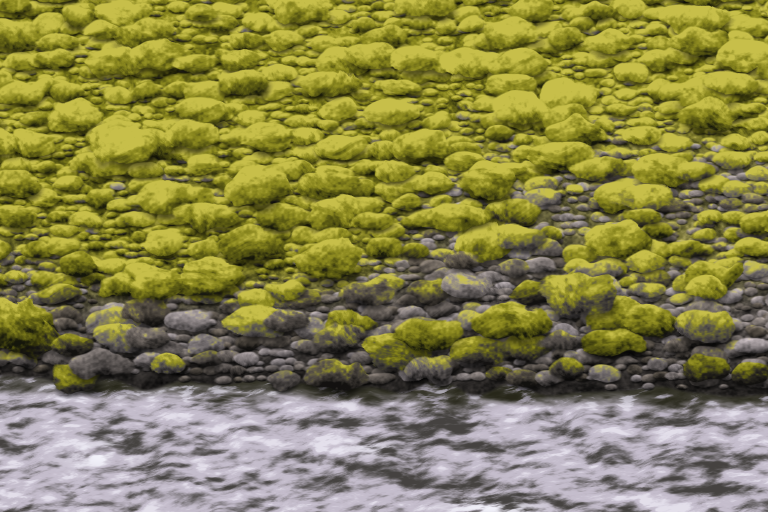
Reproduce this texture procedurally as a Shadertoy shader.

```glsl
// Mossy boulders on a stony bank above a rippling grey-lilac stream.
// Jittered grids of shaded domes are painted from far to near and small to large;
// stretched noise gives the moss fibres, gravel patches and water ripples.

float hash(vec2 p) {
    vec3 q = fract(p.xyx * vec3(.1031, .1030, .0973));
    q += dot(q, q.yzx + 33.33);
    return fract((q.x + q.y) * q.z);
}

float noise(vec2 p) {
    vec2 i = floor(p), f = fract(p);
    f = f * f * (3. - 2. * f);
    return mix(mix(hash(i), hash(i + vec2(1, 0)), f.x),
               mix(hash(i + vec2(0, 1)), hash(i + 1.), f.x), f.y);
}

float fbm(vec2 p) {
    float sum = 0., amp = .5;
    for (int i = 0; i < 4; i++) {
        sum += amp * noise(p);
        p = mat2(1.6, 1.2, -1.2, 1.6) * p + 7.3;
        amp *= .5;
    }
    return sum / .9375;
}

vec3 mossColor(float light) {
    vec3 c = mix(vec3(.08, .085, .04), vec3(.34, .34, .07), smoothstep(.0, .32, light));
    c = mix(c, vec3(.54, .53, .12), smoothstep(.28, .55, light));
    return mix(c, vec3(.78, .75, .29), smoothstep(.5, .85, light));
}

vec3 rockColor(float light, float tint) {
    return mix(vec3(.47, .43, .38), vec3(.57, .54, .55), tint) * clamp(.25 + 1.15 * light, .15, 1.45);
}

// One flat-footed dome with a contact shadow; moss grows from its crown down.
void stone(inout vec3 col, vec2 p, vec2 c, vec2 r, float seed, float moss, vec2 warp, float grain) {
    vec2 d = (p - c) / r + warp;
    d.y *= d.y < 0. ? 1.25 : 1.;
    float edge = 1. / (iResolution.y * r.y);
    float shadow = 1. - smoothstep(.6, 1.2, length(d + vec2(-.06, .4)));
    col *= 1. - .55 * shadow;
    float light = .5 + .36 * d.y - .07 * d.x + .55 * grain + .25 * (seed - .5);
    light += .13 * smoothstep(.42, .8, c.y) - .17 * (1. - smoothstep(.28, .46, c.y));
    float cover = 1. - smoothstep(1. - edge, 1. + edge, length(d));
    float mossy = smoothstep(-.15, .2, moss - .5 + .22 * d.y + .5 * grain);
    col = mix(col, mix(rockColor(light, seed), mossColor(light), mossy), cover);
}

// Moss thins out in gravelly patches toward the stream.
float mossAmount(vec2 p) {
    return smoothstep(.34, .7, p.y + .34 * (noise(p * vec2(3.2, 6.) + 4.) - .5));
}

void stoneLayer(inout vec3 col, vec2 p, vec2 cell, float density, float extraMoss, vec2 warp, float grain) {
    vec2 base = floor(p / cell);
    for (int j = 1; j >= -1; j--)
    for (int i = -1; i <= 1; i++) {
        vec2 id = base + vec2(i, j);
        vec2 key = id + 97. * density + 31.;
        vec2 h = vec2(hash(key), hash(key + 51.7));
        float size = hash(key + 113.1), seed = hash(key + 171.9);
        vec2 c = (id + .2 + .6 * h) * cell;
        vec2 r = cell * mix(.36, .7, size) * vec2(1., .85 + .3 * h.x);
        float shore = .262 - .018 * c.x + .025 * h.y;
        if (hash(key + 213.3) < density && c.y > shore)
            stone(col, p, c, r, seed, mossAmount(c) + extraMoss + .5 * (h.x - .5), warp, grain);
    }
}

vec3 water(vec2 p) {
    vec2 q = p + .012 * vec2(noise(p * 17.), noise(p * 21. + 5.));
    float swell = fbm(q * vec2(9., 38.) + vec2(0., 3. * q.x));
    float ripple = fbm(q * vec2(30., 95.) - vec2(0., 14. * q.x));
    float light = .64 + 1.0 * (swell - .5) + 1.15 * (ripple - .5);
    vec3 c = mix(vec3(.27, .26, .25), vec3(.77, .74, .80), smoothstep(.12, .78, light));
    c = mix(c, vec3(.94, .93, .97), .7 * smoothstep(.8, 1.1, light));
    // Broken white foam over shallow spots
    float foam = exp(-dot((p - vec2(.2, .11)) * vec2(16., 40.), (p - vec2(.2, .11)) * vec2(16., 40.)))
        + .6 * exp(-dot((p - vec2(.71, .125)) * vec2(17., 60.), (p - vec2(.71, .125)) * vec2(17., 60.)))
        + exp(-dot((p - vec2(.96, .008)) * vec2(12., 60.), (p - vec2(.96, .008)) * vec2(12., 60.)));
    c = mix(c, vec3(.95, .95, .98), clamp(foam * smoothstep(.35, .65, ripple), 0., 1.));
    // Dark bank reflection, wider toward the right
    float reach = .225 - .018 * p.x + .05 * (swell - .5);
    float reflection = smoothstep(reach - .015, reach + .025, p.y) * smoothstep(.0, .45, p.x + .25);
    return mix(c, mix(vec3(.13, .13, .07), c * .7, smoothstep(.5, .75, ripple)), .85 * reflection);
}

void mainImage(out vec4 fragColor, in vec2 fragCoord) {
    vec2 p = fragCoord / iResolution.y;
    float fibre = fbm(p * vec2(48., 75.) + 3. * noise(p * 14.)) - .5;
    float grain = fibre + .35 * (noise(p * 190.) - .5);
    vec2 warp = .5 * vec2(noise(p * 27.) - .5, noise(p * 31. + 9.) - .5) + .25 * fibre;

    // Ground and stream
    float groundLight = .42 + .7 * grain + .2 * (p.y - .5);
    vec3 col = mix(rockColor(groundLight - .12, .5), mossColor(groundLight), mossAmount(p));
    float bank = .255 - .015 * p.x + .03 * (noise(p * vec2(14., 5.)) - .5);
    col = mix(water(p), col * mix(.5, 1., smoothstep(.25, .36, p.y)), smoothstep(bank - .005, bank + .005, p.y));

    // Scattered stones, pebbles first
    stoneLayer(col, p, vec2(.025, .015), .86, -.12, warp, grain);
    stoneLayer(col, p, vec2(.052, .031), .62, .2, warp, grain);
    stoneLayer(col, p, vec2(.088, .05), .56, .42, warp, grain);

    // Large boulders: centre and radii, far to near
    vec4 boulders[12] = vec4[12](
        vec4(.25, .707, .06, .04), vec4(.953, .648, .05, .038), vec4(.504, .633, .057, .045),
        vec4(.89, .574, .085, .025), vec4(.64, .492, .066, .046), vec4(.303, .437, .057, .035),
        vec4(1.127, .42, .076, .043), vec4(1.27, .375, .05, .033), vec4(1., .367, .073, .036),
        vec4(.03, .365, .055, .055), vec4(.84, .345, .07, .033), vec4(1.2, .33, .058, .03));
    for (int i = 0; i < 12; i++) {
        vec4 b = boulders[i];
        stone(col, p, b.xy, b.zw, .55, i == 6 ? .6 : .95, warp, grain);
    }
    fragColor = vec4(clamp(col, 0., 1.), 1.);
}
```
